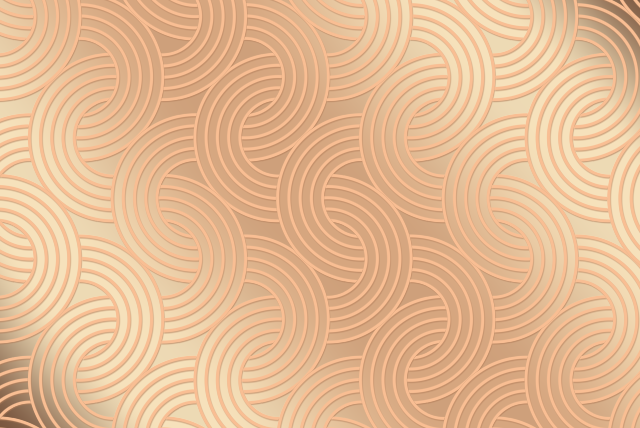
A Shadertoy shader for this pattern:

```glsl
const float COLUMN = 0.1934;      // spacing of neighbouring columns
const float ROW = 0.1416;         // vertical step between arch centres
const float HOOK = 0.078;         // sideways offset of interlocked arches
const vec2 ORIGIN = vec2(0.1855, 0.1797);
const float INNER = 0.0898;       // radius of the innermost line
const float PITCH = 0.0263;       // spacing of lines in an arch
const float GAPS = 4.0;           // gaps between the lines of an arch
const float HALF_LINE = 0.0036;
const float END_PAD = 0.016;      // overrun that tucks arch ends under
const float BODY_START = 0.039;   // past this, an arch lies on top
const vec2 SHADOW_SHIFT = vec2(0.0014, 0.0026);
const float SHADOW_STRENGTH = 0.6;
const vec2 SHEEN_AXIS = vec2(0.8, 0.6);
const float SHEEN_CENTER = 0.92;

const vec3 LINE_COLOR = vec3(0.975, 0.745, 0.575);
const vec3 SHADOW_COLOR = vec3(0.69, 0.48, 0.34);
const vec3 TAN = vec3(0.83, 0.645, 0.495);
const vec3 CREAM = vec3(0.955, 0.875, 0.725);
const vec3 BRONZE = vec3(0.47, 0.33, 0.24);

// Returns line coverage in x and arch coverage in y
vec2 arches(vec2 p, float aa) {
    vec2 period = vec2(2.0 * COLUMN, 4.0 * ROW);
    float outer = INNER + GAPS * PITCH;
    vec2 result = vec2(0.0);

    // Whole arches first, then their bodies over the tucked ends
    for (int layer = 0; layer < 2; layer++) {
        for (int i = 0; i < 4; i++) {
            bool opensLeft = i == 0 || i == 3;
            float side = opensLeft ? 1.0 : -1.0;
            vec2 center = ORIGIN + vec2(opensLeft ? 0.0 : HOOK, ROW * float(i));
            if (i >= 2) center.x += COLUMN;

            vec2 q = p - center;
            q.x = mod(side * q.x + END_PAD, period.x) - END_PAD;
            q.y = mod(q.y + 0.5 * period.y, period.y) - 0.5 * period.y;
            if (layer == 1 && q.x < BODY_START) continue;

            float r = length(q);
            float nearest = clamp(round((r - INNER) / PITCH), 0.0, GAPS);
            float lineDist = abs(r - INNER - nearest * PITCH) - HALF_LINE;
            float archDist = max(INNER - r, r - outer) - HALF_LINE;
            float line = 1.0 - smoothstep(-aa, aa, lineDist);
            float cover = 1.0 - smoothstep(-aa, aa, archDist);
            result = mix(result, vec2(line, 1.0), cover);
        }
    }
    return result;
}

// Diagonal metallic gradient with two bright bands and dark corners
vec3 sheen(vec2 uv) {
    float along = dot(uv, SHEEN_AXIS);
    float across = dot(uv, vec2(-SHEEN_AXIS.y, SHEEN_AXIS.x));
    along += 0.018 * sin(4.0 * across + 1.0) + 0.008 * sin(9.0 * across);
    float d = abs(along - SHEEN_CENTER);
    vec3 color = mix(TAN, CREAM, smoothstep(0.08, 0.52, d));
    return mix(color, BRONZE, smoothstep(0.62, 0.92, d));
}

void mainImage(out vec4 fragColor, in vec2 fragCoord) {
    vec2 uv = fragCoord / iResolution.y;
    vec2 p = vec2(uv.x, 1.0 - uv.y);
    float aa = 0.75 / iResolution.y;

    vec2 pattern = arches(p, aa);
    float shadow = arches(p - SHADOW_SHIFT, 1.5 * aa).x;

    vec3 color = sheen(uv) * mix(0.975, 1.01, pattern.y);
    color = mix(color, SHADOW_COLOR, SHADOW_STRENGTH * shadow);
    color = mix(color, LINE_COLOR, pattern.x);
    fragColor = vec4(color, 1.0);
}
```
